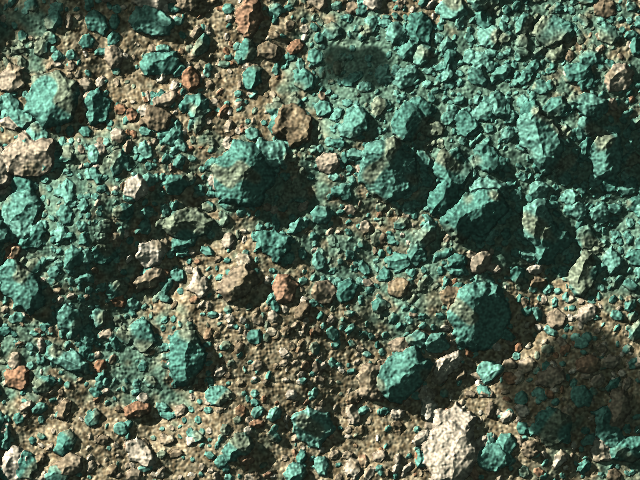
Reproduce this texture procedurally as a Shadertoy shader.

```glsl
// Rubble of blue-green copper earth, sand and pale pebbles in low sunlight.
// Five sizes of angular stones are scattered on a rough height field, which
// is then lit from the upper left with marched cast shadows.

float hash(vec2 p) {
    return fract(sin(dot(p, vec2(127.1, 311.7))) * 43758.5453);
}

vec3 hash3(vec2 p) {
    return fract(sin(vec3(dot(p, vec2(127.1, 311.7)), dot(p, vec2(269.5, 183.3)),
                          dot(p, vec2(419.2, 371.9)))) * 43758.5453);
}

// Value noise on a turned grid
float noise(vec2 p) {
    p = mat2(0.8, 0.6, -0.6, 0.8) * p;
    vec2 i = floor(p), f = fract(p);
    f = f * f * (3.0 - 2.0 * f);
    return mix(mix(hash(i), hash(i + vec2(1, 0)), f.x),
               mix(hash(i + vec2(0, 1)), hash(i + vec2(1, 1)), f.x), f.y);
}

// Soft elliptical patch, 1 at its centre
float patchAt(vec2 p, vec2 centre, vec2 size) {
    vec2 q = (p - centre) / size;
    return exp(-dot(q, q));
}

// Two large heaps of copper earth
float heaps(vec2 p) {
    return patchAt(p, vec2(1.06, 0.69), vec2(0.48, 0.28))
         + 0.8 * patchAt(p, vec2(0.13, 0.53), vec2(0.19, 0.23));
}

// Chance that the material at p is copper green
float copper(vec2 p) {
    return 0.30 + 0.8 * heaps(p) + 0.8 * (noise(p * 5.0 + 3.0) - 0.4);
}

// Height of the rubble; stone holds the centre and size of the topmost stone
float surface(vec2 p, out vec3 stone) {
    float ground = 0.06 * heaps(p) + 0.075 * noise(p * 6.0) + 0.018 * noise(p * 21.0);
    float grit = 0.0050 * noise(p * 75.0) + 0.0036 * noise(p * 190.0);
    float top = ground;
    stone = vec3(p, 0.0);
    vec2 rough = vec2(noise(p * 38.0), noise(p * 38.0 + 50.0)) - 0.5
               + 0.5 * (vec2(noise(p * 110.0), noise(p * 110.0 + 20.0)) - 0.5);
    float size = 0.15;
    for (int k = 0; k < 5; k++) {
        vec2 corner = floor(p / size - 0.5);
        vec2 warped = p + rough * min(0.014, 0.16 * size);
        for (int c = 0; c < 4; c++) {
            vec2 cell = corner + vec2(c % 2, c / 2);
            vec3 rnd = hash3(cell + float(k) * 17.3);
            vec2 centre = (cell + 0.2 + 0.6 * rnd.xy) * size;
            float pick = fract(rnd.z * 37.7);
            if (pick > 0.20 + 0.08 * float(k) + 0.30 * heaps(centre)) continue;
            float radius = size * (0.22 + 0.29 * rnd.z);
            float angle = 6.283 * fract(rnd.x * 13.7);
            vec2 q = (warped - centre) / radius;
            q = mat2(cos(angle), sin(angle), -sin(angle), cos(angle)) * q;
            q.y *= 1.0 + 0.8 * rnd.y;
            vec2 a = abs(q);
            float d = mix(length(q), max(a.x, 0.5 * a.x + 0.87 * a.y), 0.85);
            if (d > 1.0) continue;
            // Steep sides under two flat faces that meet in a ridge
            float side = 1.1 * sqrt(1.0 - d * d);
            float face = 0.85 + 0.4 * q.x * (rnd.y - 0.5) - 0.45 * abs(q.y + 0.6 * rnd.x - 0.3);
            float lift = ground + radius * min(side, face);
            if (lift > top) {
                top = lift;
                stone = vec3(centre, size);
            }
        }
        size *= 0.6;
    }
    return top + grit;
}

vec3 albedo(vec2 p, vec3 stone) {
    vec3 rnd = hash3(stone.xy * 91.0);
    vec3 green = mix(vec3(0.38, 0.60, 0.55), vec3(0.54, 0.76, 0.70), rnd.x);
    vec3 sand = mix(vec3(0.48, 0.41, 0.31), vec3(0.86, 0.79, 0.67), noise(p * 170.0));
    vec3 col;
    if (stone.z > 0.0) {
        vec3 rock = mix(vec3(0.56, 0.49, 0.40), vec3(0.95, 0.89, 0.82), rnd.x);
        rock = mix(rock, vec3(0.68, 0.48, 0.36), 0.7 * step(0.88, rnd.z));
        col = mix(rock, green, step(rnd.y, copper(stone.xy) + 0.12));
        // Sand dusted over the stones
        col = mix(col, sand, 0.6 * smoothstep(0.60, 0.80, noise(p * 26.0 + 9.0)));
    } else {
        green = mix(vec3(0.34, 0.52, 0.46), vec3(0.52, 0.70, 0.63), noise(p * 90.0));
        col = mix(sand, green, 0.8 * smoothstep(0.45, 0.85, copper(p) + 0.5 * noise(p * 45.0) - 0.25));
    }
    return col * (0.74 + 0.52 * noise(p * 260.0));
}

vec3 shade(vec2 p) {
    const vec3 light = normalize(vec3(-0.70, 0.47, 0.47));
    const float eps = 0.002;
    vec3 stone, unused;
    float h = surface(p, stone);
    float hx = surface(p + vec2(eps, 0.0), unused);
    float hy = surface(p + vec2(0.0, eps), unused);
    vec3 normal = normalize(vec3(h - hx, h - hy, eps * 1.2));

    // Cast shadows
    vec2 toLight = normalize(light.xy);
    float slope = light.z / length(light.xy);
    float sun = 1.0, t = 0.005;
    for (int i = 0; i < 9; i++) {
        float clearance = h + t * slope - surface(p + toLight * t, unused);
        sun = min(sun, smoothstep(-0.0025, 0.0, clearance));
        t *= 1.5;
    }
    // Broad shade at the lower right and along the top
    float shadeArea = patchAt(p, vec2(1.20, 0.19), vec2(0.17, 0.13))
                    + 0.6 * patchAt(p, vec2(0.72, 0.86), vec2(0.18, 0.06))
                    + 0.7 * patchAt(p, vec2(0.10, 0.98), vec2(0.40, 0.07));
    sun *= 1.0 - 0.85 * smoothstep(0.42, 0.58, shadeArea + 0.5 * (noise(p * 22.0) - 0.5));

    vec3 sky = vec3(0.22, 0.27, 0.25) * (0.60 + 0.40 * normal.z);
    vec3 sunlight = vec3(1.22, 1.17, 1.12) * max(dot(normal, light), 0.0) * sun;
    return albedo(p, stone) * (sky + sunlight);
}

void mainImage(out vec4 fragColor, in vec2 fragCoord) {
    // Two diagonal samples smooth the edges
    vec3 col = 0.5 * (shade((fragCoord + 0.25) / iResolution.y)
                    + shade((fragCoord - 0.25) / iResolution.y));
    fragColor = vec4(clamp(col, 0.0, 1.0), 1.0);
}
```
